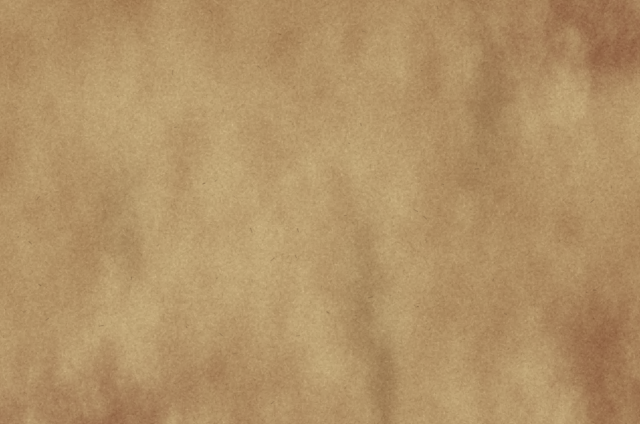
A Shadertoy shader for this texture:

```glsl
// Aged kraft paper: cloudy tan stains, rusty corners, soft creases, fibre grain and specks.

#define PALE        vec3(0.750, 0.643, 0.460)
#define TAN         vec3(0.652, 0.508, 0.345)
#define RUST        vec3(0.560, 0.375, 0.260)
#define CREASE      vec3(0.565, 0.435, 0.285)
#define SPECK_COLOR vec3(0.400, 0.290, 0.180)
#define STAIN_LEVEL 0.40
#define GRAIN       0.048
#define GRAIN_SCALE 150.0
#define TOOTH       0.050
#define TOOTH_SCALE 210.0
#define SPECK_SCALE 18.0
#define SPECK_SHARE 0.22

// Soft elliptical patches as (centre, radii), in fractions of the canvas
const vec4 rustPatches[4] = vec4[4](
    vec4(0.87, 0.93, 0.12, 0.15), vec4(0.14, 0.00, 0.28, 0.16),
    vec4(1.00, 0.13, 0.16, 0.20), vec4(1.00, 1.00, 0.10, 0.14));
const vec4 creasePatches[4] = vec4[4](
    vec4(0.19, 0.48, 0.025, 0.13), vec4(0.56, 0.33, 0.035, 0.17),
    vec4(0.59, 0.10, 0.025, 0.18), vec4(0.76, 0.77, 0.035, 0.22));

vec2 hash2(vec2 p) {
    vec3 q = fract(p.xyx * vec3(0.1031, 0.1030, 0.0973));
    q += dot(q, q.yzx + 33.33);
    return fract((q.xx + q.yz) * q.zy);
}

// Smooth lattice noise, -1 to 1
float valueNoise(vec2 p) {
    vec2 cell = floor(p), f = fract(p);
    f = f * f * (3.0 - 2.0 * f);
    float low = mix(hash2(cell).x, hash2(cell + vec2(1, 0)).x, f.x);
    float high = mix(hash2(cell + vec2(0, 1)).x, hash2(cell + vec2(1, 1)).x, f.x);
    return 2.0 * mix(low, high, f.y) - 1.0;
}

// Layered noise, each layer turned and about twice as fine
float clouds(vec2 p, int layers) {
    const mat2 turn = mat2(0.96, 0.28, -0.28, 0.96);
    float sum = 0.0, weight = 0.5;
    for (int i = 0; i < layers; i++) {
        sum += weight * valueNoise(p);
        p = turn * p * 2.03 + 11.7;
        weight *= 0.62;
    }
    return sum;
}

float patchMask(vec2 uv, vec4 shape) {
    vec2 d = (uv - shape.xy) / shape.zw;
    return exp(-dot(d, d));
}

// Cellular scatter of short straight fibres; share is the part of cells filled
float fibres(vec2 p, float scale, float halfLength, float halfWidth, float share) {
    float blur = scale / iResolution.y;
    float sum = 0.0;
    p *= scale;
    for (int y = -1; y <= 1; y++)
    for (int x = -1; x <= 1; x++) {
        vec2 cell = floor(p) + vec2(x, y);
        vec2 traits = hash2(cell + 57.3);
        vec2 d = p - cell - hash2(cell);
        float angle = 3.1416 * traits.x;
        vec2 dir = vec2(cos(angle), sin(angle));
        float reach = halfLength * fract(traits.x * 13.0);
        d -= dir * clamp(dot(d, dir), -reach, reach);
        float ink = 1.0 - smoothstep(halfWidth - blur, halfWidth + blur, length(d));
        sum += ink * step(traits.y, share) * (0.2 + 0.8 * fract(traits.y * 29.0));
    }
    return sum;
}

void mainImage(out vec4 fragColor, in vec2 fragCoord) {
    vec2 uv = fragCoord / iResolution.xy;
    vec2 p = fragCoord / iResolution.y;

    // Broad upright clouds and finer mottling
    float broad = clouds(p * vec2(5.5, 2.4) + 4.0, 3);
    float mottle = clouds(p * vec2(12.0, 8.0) + 21.0, 5);
    float topShade = 0.30 * smoothstep(0.70, 1.05, uv.y);
    float stain = STAIN_LEVEL + 0.62 * broad + 0.42 * mottle + topShade;
    vec3 color = mix(PALE, TAN, clamp(stain, -0.1, 1.15));

    // Creases and rusty patches with ragged edges
    float crease = 0.0, rust = 0.0;
    vec2 wobble = 0.03 * vec2(broad, mottle);
    for (int i = 0; i < 4; i++) {
        crease += patchMask(uv + wobble, creasePatches[i]);
        rust += patchMask(uv + wobble, rustPatches[i]);
    }
    color = mix(color, CREASE, clamp(crease * (0.38 + 0.25 * mottle), 0.0, 0.6));
    color = mix(color, RUST, clamp(rust * (0.50 + 0.55 * mottle), 0.0, 0.85));

    // Pale and dark fibre grain over a fine paper tooth
    float grain = fibres(p + 3.0, GRAIN_SCALE, 0.55, 0.12, 0.6)
                - fibres(p + 9.0, GRAIN_SCALE, 0.55, 0.12, 0.6);
    color += GRAIN * grain + TOOTH * valueNoise(p * TOOTH_SCALE) * 0.5;

    // Scattered dark specks and hairs
    float specks = fibres(p + 5.0, SPECK_SCALE, 0.09, 0.016, SPECK_SHARE);
    color = mix(color, SPECK_COLOR, 0.55 * min(specks, 1.0));

    fragColor = vec4(clamp(color, 0.0, 1.0), 1.0);
}
```
